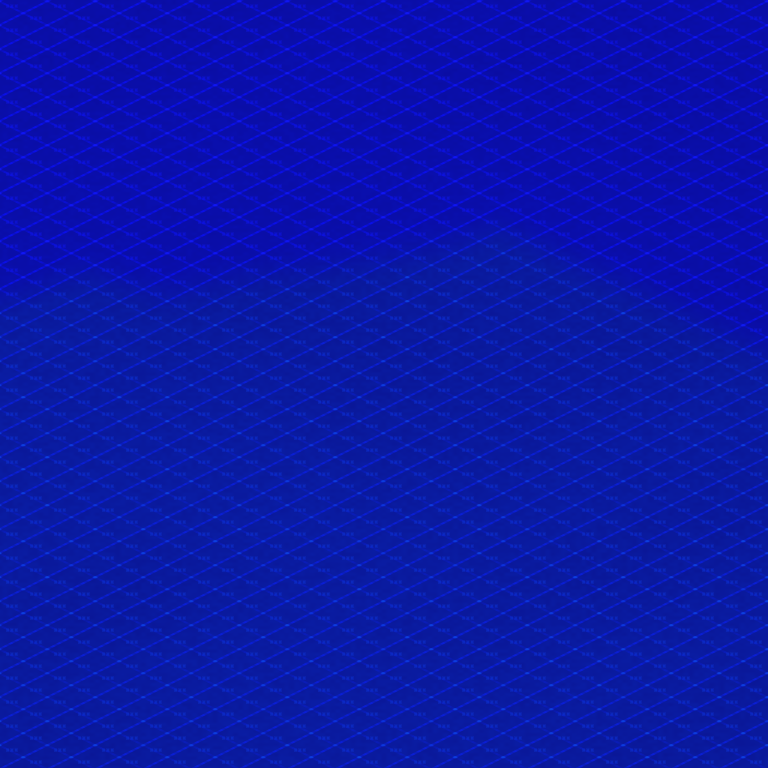
Write a three.js fragment shader that draws this pattern.

```glsl
// A blue isometric lattice: 16 diamonds across and 32 down, with beaded rising
// lines, fainter falling lines carrying dotted dashes, and lit crossings. A soft
// peaked edge divides a violet-blue upper field from a duller lower field.

#define REPEATS vec2(16.0, 32.0)
#define PHASE vec2(0.0010, 0.0016)
#define LINE_HALF 0.0013
#define BEADS 4.0
#define EDGE_SOFT 0.035
#define WEAR 0.025
#define UPPER_BASE vec3(0.04, 0.055, 0.66)
#define LOWER_BASE vec3(0.04, 0.10, 0.615)
#define UPPER_LINE vec3(0.04, 0.06, 0.93)
#define LOWER_LINE vec3(0.04, 0.12, 0.85)
#define UPPER_NODE vec3(0.07, 0.10, 0.96)
#define LOWER_NODE vec3(0.05, 0.27, 0.87)

varying vec2 vUv;

float hash(vec2 p) {
  vec3 q = fract(vec3(p.xyx) * 0.1031);
  q += dot(q, q.yzx + 33.33);
  return fract((q.x + q.y) * q.z);
}

float noise(vec2 p) {
  vec2 i = floor(p);
  vec2 f = fract(p);
  f = f * f * (3.0 - 2.0 * f);
  float low = mix(hash(i), hash(i + vec2(1.0, 0.0)), f.x);
  float high = mix(hash(i + vec2(0.0, 1.0)), hash(i + 1.0), f.x);
  return mix(low, high, f.y);
}

// Signed offset to the nearest whole number
float toWhole(float v) {
  return fract(v + 0.5) - 0.5;
}

float inside(float dist, float aa) {
  return 1.0 - smoothstep(-aa, aa, dist);
}

// Height of the dividing edge: a low left hill and a tall right one
float edgeHeight(float x) {
  float d = x - 0.65;
  float hill = 0.64 - 0.25 * abs(x - 0.12);
  float peak = 0.70 - abs(d) * (d < 0.0 ? 0.20 : 0.45);
  return max(hill, peak);
}

// Three small dots in a row, around the origin
float dottedDash(vec2 p, float aa) {
  float dots = 0.0;
  for (int i = -1; i <= 1; i++) {
    vec2 d = abs(p - vec2(float(i) * 0.0055, 0.0)) - vec2(0.0018, 0.0020);
    dots = max(dots, inside(max(d.x, d.y), aa));
  }
  return dots;
}

void main() {
  float aa = 0.6 * max(fwidth(vUv.x), fwidth(vUv.y));
  vec2 q = (vUv + PHASE) * REPEATS;
  float scale = length(REPEATS);

  // Lattice axes: rising lines at whole values, falling lines likewise
  float rise = q.y - q.x;
  float fall = q.y + q.x;
  float riseBeads = 0.75 + 0.25 * cos(6.2831853 * BEADS * fall);
  float fallBeads = 0.75 + 0.25 * cos(6.2831853 * BEADS * rise);
  float rising = inside(abs(toWhole(rise)) / scale - LINE_HALF, aa) * riseBeads;
  float falling = inside(abs(toWhole(fall)) / scale - LINE_HALF, aa) * fallBeads;

  // Crossings, with brightness varying from one to the next
  vec2 nodeOffset = vec2(toWhole(fall) - toWhole(rise),
                         toWhole(fall) + toWhole(rise)) * 0.5 / REPEATS;
  vec2 nodeId = floor(vec2(rise, fall) + 0.5);
  float node = inside(length(nodeOffset * vec2(0.5, 1.0)) - 0.0013, aa);
  node *= 0.45 + 0.45 * hash(nodeId + 70.0);

  // Dashes halfway along each falling segment
  float midRise = fract(rise) - 0.5;
  vec2 dashOffset = vec2(toWhole(fall) - midRise,
                         toWhole(fall) + midRise) * 0.5 / REPEATS;
  float dash = dottedDash(dashOffset - vec2(0.0009, 0.0015), aa);

  // Two fields meeting at the soft edge
  float edge = edgeHeight(vUv.x) + 0.016 * (noise(vUv * 12.0) - 0.5);
  float upper = smoothstep(-EDGE_SOFT, EDGE_SOFT, vUv.y - edge);
  vec3 color = mix(LOWER_BASE, UPPER_BASE, upper);

  // Slow bands along the lattice, fine grain, and a sheen across each diamond
  float bands = noise(vec2(rise, fall) * vec2(0.22, 0.12)) - 0.5;
  float grain = noise(vUv * vec2(150.0, 230.0)) - 0.5;
  float sheen = 0.5 - fract(rise);
  float shade = 0.9 * bands + 1.2 * grain + 0.6 * sheen;
  color += WEAR * shade * vec3(0.0, mix(0.5, 0.15, upper), 1.0);

  // Lines, dashes and crossings over the field
  vec3 lineColor = mix(LOWER_LINE, UPPER_LINE, upper);
  vec3 nodeColor = mix(LOWER_NODE, UPPER_NODE, upper);
  color = mix(color, lineColor, falling * mix(0.42, 0.60, upper));
  color = mix(color, mix(nodeColor, lineColor, 0.4), dash * 0.48);
  color = mix(color, lineColor, rising * 0.95);
  color = mix(color, nodeColor, node);
  gl_FragColor = vec4(color, 1.0);
}
```
